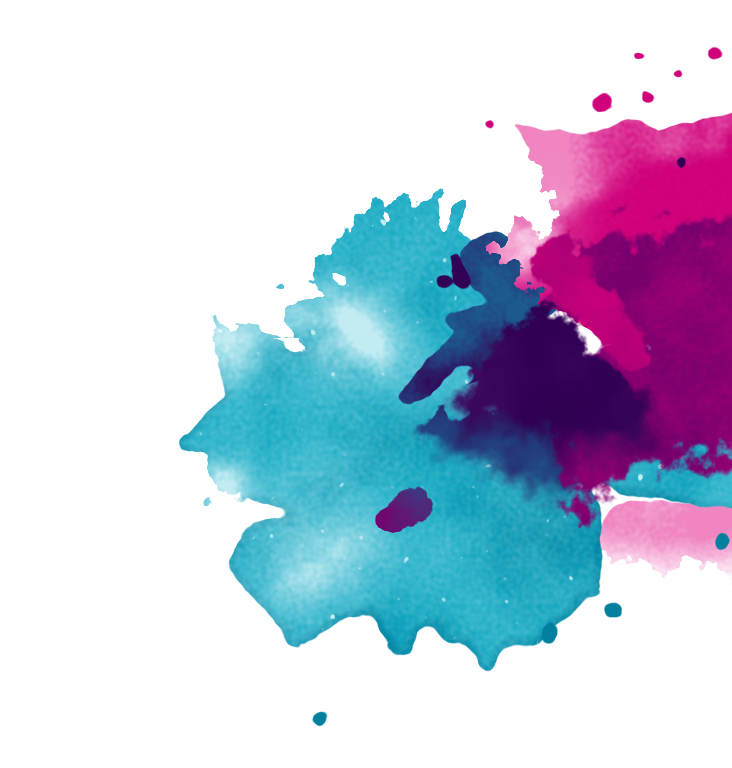
Give the GLSL for this background, as a Shadertoy shader.

```glsl
// Watercolour splash: teal, magenta and violet inks bleeding together on white paper.
const vec3 PAPER = vec3(1), TEAL = vec3(.09,.67,.77), TEAL_DEEP = vec3(0,.5,.62);
const vec3 TEAL_PALE = vec3(.76,.92,.95), BLUE = vec3(.11,.35,.55);
const vec3 MAGENTA = vec3(.81,0,.48), PINK = vec3(.94,.52,.76);
const vec3 PLUM = vec3(.47,0,.43), INDIGO = vec3(.2,0,.34);
const float FEATHER = .05; // reach of ragged edges
const float WOBBLE = .01;  // bend of crisp edges
const float GRAIN = .2;    // paper tooth
const float BLEND = .014;  // rounding between lobes

vec2 uv, p; // plain and wobbled position, in canvas heights
vec3 col = PAPER;

vec2 gradientAt(vec2 cell) {
  vec3 h = fract(cell.xyx * vec3(.1031,.103,.0973));
  h += dot(h, h.yzx + 33.33);
  return 2. * fract((h.xx + h.yz) * h.zy) - 1.;
}
float noise(vec2 q) {
  vec2 i = floor(q), f = q - i, u = f*f*(3. - 2.*f), e = vec2(1,0);
  return mix(mix(dot(gradientAt(i), f), dot(gradientAt(i+e), f-e), u.x),
    mix(dot(gradientAt(i+e.yx), f-e.yx), dot(gradientAt(i+1.), f-1.), u.x), u.y);
}
float fbm(vec2 q) {
  float sum = 0., amp = 1.;
  for (int i = 0; i < 4; i++, amp *= .5) {
    sum += amp * noise(q);
    q = mat2(1.6,1.2,-1.2,1.6) * q;
  }
  return sum;
}
// Tapered capsule between two circles (x, y, radius)
float lobe(float ax, float ay, float ar, float bx, float by, float br) {
  vec2 a = vec2(ax,ay), ba = vec2(bx,by) - a;
  float h = clamp(dot(p-a, ba) / dot(ba, ba), 0., 1.);
  return length(p - a - ba*h) - mix(ar, br, h);
}
// Smooth union of a shape with one more lobe
void add(inout float d, float ax, float ay, float ar, float bx, float by, float br) {
  float b = lobe(ax,ay,ar,bx,by,br), h = max(BLEND - abs(d-b), 0.);
  d = min(d, b) - h*h / (4.*BLEND);
}
float spot(float x, float y, float r) { return length(p - vec2(x,y)) - r; }
float glow(float x, float y, float r) { vec2 q = (uv - vec2(x,y)) / r; return exp(-dot(q,q)); }
float sat(float x) { return clamp(x, 0., 1.); }
float cover(float d, float soft) { return 1. - smoothstep(-soft, soft, d); }
void paint(vec3 ink, float d, float soft) { col = mix(col, ink, cover(d, soft)); }

float tealShape() {
  float d = lobe(.535,.63,.108, .56,.5,.13); // crown
  add(d, .395,.595,.025, .48,.54,.06);
  add(d, .274,.583,.005, .37,.48,.08);       // left wing
  add(d, .247,.425,.012, .37,.44,.105);
  add(d, .295,.385,.032, .5,.42,.12);
  add(d, .358,.27,.054, .4,.235,.061);       // lower left
  add(d, .381,.173,.01, .43,.25,.065);
  add(d, .47,.3,.1, .66,.29,.125);           // lower body
  add(d, .52,.165,.014, .53,.25,.07);
  add(d, .585,.178,.013, .69,.185,.022);
  add(d, .632,.135,.012, .632,.22,.06);
  add(d, .772,.229,.006, .7,.32,.09);
  add(d, .82,.405,.05, .96,.395,.06);        // right band
  return d;
}
void mainImage(out vec4 fragColor, in vec2 fragCoord) {
  uv = fragCoord / iResolution.y;
  float aa = 1. / iResolution.y;
  float wash = fbm(uv*9.), ragged = fbm(uv*32.), grain = GRAIN * noise(uv*150.);
  p = uv + WOBBLE * vec2(fbm(uv*17.), fbm(uv*17. + 40.));
  vec2 ray = uv - vec2(.55,.56);
  float fronds = noise(vec2(atan(ray.y, ray.x)*9., length(ray)*22.)) + .7*ragged;
  float rough = FEATHER * ragged;
  // Pink pool
  float d = lobe(.825,.305,.043, .96,.3,.04) + rough * smoothstep(.3, .26, uv.y);
  float tone = smoothstep(.22, .33, uv.y) + .5*wash + grain;
  paint(mix(PAPER, PINK, sat(tone)), d, aa);
  // Teal wash, feathered above and crisp below
  float feather = smoothstep(.5, .6, uv.y) + glow(.28,.36,.045);
  d = tealShape() + FEATHER * fronds * feather;
  float pale = glow(.465,.56,.06) + .8*glow(.31,.56,.055) + .65*glow(.4,.28,.08)
    + .7*glow(.39,.59,.05) + .8*glow(.29,.365,.035);
  pale = pale * (.85 + wash) + .12 + .2*wash + grain;
  float rim = smoothstep(-.016, 0., d) * (1. - sat(feather));
  float deep = .4*cover(lobe(.43,.38,.01, .56,.46,.02), .05) + .55*rim
    + .45*glow(.72,.32,.1) - .4*wash;
  vec3 ink = mix(mix(TEAL, TEAL_DEEP, sat(deep)), TEAL_PALE, sat(pale));
  paint(mix(ink, TEAL_PALE, smoothstep(.4, .55, noise(uv*75.))), d, aa);
  // Blue glaze with an open window
  d = lobe(.642,.655,.042, .69,.63,.05);
  add(d, .53,.483,.01, .645,.56,.045);
  add(d, .59,.582,.01, .66,.57,.04);
  d = max(d, -lobe(.56,.468,.01, .602,.512,.014));
  paint(mix(BLUE, INDIGO, sat(.2 + wash + grain)), d, aa);
  d = lobe(.567,.442,.02, .72,.42,.06) + .6*rough;
  paint(mix(BLUE, INDIGO, sat(.35 + .5*wash)), d, mix(.003, .028, smoothstep(.46, .4, uv.y)));
  // Magenta wash, mottled pink above its diagonal
  d = lobe(.82,.74,.1, .97,.68,.2);
  add(d, .67,.836,.002, .76,.78,.045);
  add(d, .695,.665,.036, .8,.65,.1);
  d += rough * smoothstep(.78, .7, uv.x) * smoothstep(.82, .76, uv.y);
  float upper = smoothstep(-.01, .03, uv.y - .463 - .36*uv.x + .04*wash);
  pale = upper*(.38 + .7*wash) + glow(.69,.8,.07) + 1.2*glow(.67,.68,.045);
  ink = mix(MAGENTA, PINK, sat(pale + grain*(.3 + upper)));
  paint(mix(ink, PAPER, sat(glow(.68,.7,.05) * (.5 + ragged))), d, aa);
  // Plum bleed, then a magenta tongue over it
  d = lobe(.79,.63,.065, .94,.6,.11);
  add(d, .79,.47,.08, .96,.5,.095);
  add(d, .755,.345,.012, .8,.45,.06);
  paint(mix(PLUM, MAGENTA, sat(.15 + .6*wash + grain)), d + rough, .011);
  d = lobe(.725,.66,.032, .825,.537,.022) + .5*rough;
  paint(mix(MAGENTA, PLUM, sat(.3 + .5*wash)), d, .005);
  // Indigo core, sharp above and bleeding below
  d = lobe(.622,.475,.025, .705,.535,.06);
  add(d, .7,.5,.07, .8,.46,.055);
  paint(INDIGO + .06*wash, d + .6*rough, mix(.006, .04, smoothstep(.52, .42, uv.y)));
  // Dark flecks and the plum spot
  d = min(spot(.579,.632,.009), spot(.889,.79,.006));
  paint(INDIGO, min(d, lobe(.594,.665,.006, .6,.635,.013)), aa);
  d = lobe(.508,.322,.018, .543,.346,.017) + .25*rough;
  paint(mix(PLUM, BLUE, sat(.4 - wash)), d, aa);
  // Droplets
  d = min(spot(.416,.064,.009), spot(.798,.206,.01));
  paint(TEAL_DEEP, min(d, min(spot(.717,.176,.012), spot(.941,.296,.01))), aa);
  d = min(spot(.832,.928,.005), spot(.931,.933,.007));
  d = min(d, min(spot(.885,.906,.005), spot(.638,.837,.005)));
  paint(MAGENTA, min(d, min(spot(.783,.864,.011), spot(.845,.873,.008))), aa);
  fragColor = vec4(col, 1);
}
```
